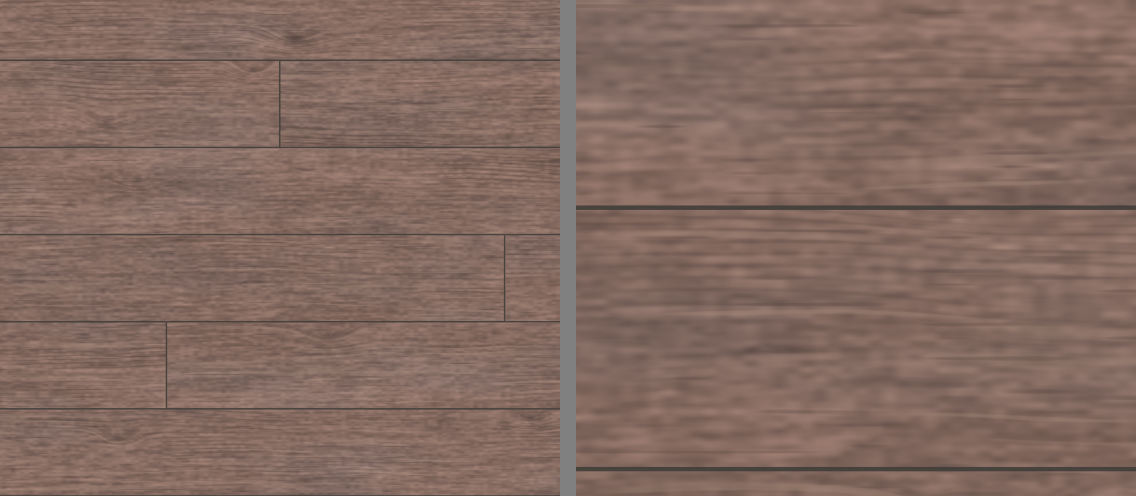
Left, the full canvas; right, a detail of the centre.
This texture is drawn by a WebGL 2 fragment shader. Its source:

```glsl
#version 300 es
precision highp float;
// Staggered planks of weathered brown wood with thin dark joints, grain and knots.

uniform vec2 u_resolution;
out vec4 outColor;

// Layout: PLANK_HEIGHT is a share of the canvas height, other lengths are in plank heights
const float PLANK_HEIGHT = 0.1757;
const float PLANK_LENGTH = 10.34;
const float FIRST_JOINT = 8.37;
const float ROW_SHIFT = 3.88;
const float JOINT_HALF_WIDTH = 0.0085;

// Grain
const float RING_COUNT = 20.0;
const float KNOT_SPACING = 2.1;
const float KNOT_CHANCE = 0.45;
const vec2 KNOT_RADIUS = vec2(0.34, 0.18);
const float KNOT_LIFT = 0.17;
const float STAIN = 0.21;
const float MOTTLE = 0.14;
const float STREAK = 0.13;
const float FIBRE = 0.15;

// Colours
const vec3 WOOD = vec3(0.541, 0.428, 0.386);
const vec3 GREY_WOOD = vec3(0.508, 0.421, 0.393);
const vec3 PALE_FIBRE = vec3(0.665, 0.550, 0.485);
const vec3 DARK_FIBRE = vec3(0.315, 0.255, 0.235);
const vec3 JOINT = vec3(0.255, 0.240, 0.225);

float hash(vec2 p) {
    vec3 q = fract(p.xyx * vec3(0.1031, 0.1030, 0.0973));
    q += dot(q, q.yzx + 33.33);
    return fract((q.x + q.y) * q.z);
}

float valueNoise(vec2 p) {
    vec2 i = floor(p), f = fract(p);
    f = f * f * (3.0 - 2.0 * f);
    return mix(mix(hash(i), hash(i + vec2(1, 0)), f.x),
               mix(hash(i + vec2(0, 1)), hash(i + vec2(1, 1)), f.x), f.y);
}

float layeredNoise(vec2 p) {
    float sum = 0.0, weight = 0.533;
    for (int i = 0; i < 4; i++) {
        sum += weight * valueNoise(p);
        p = p * 2.03 + 17.7;
        weight *= 0.5;
    }
    return sum;
}

// Slow bending of the grain along a plank
float grainWave(vec2 p, float seed) {
    float wave = 0.0, size = 0.03, rate = 0.9;
    for (int i = 0; i < 4; i++) {
        wave += size * sin(p.x * rate + p.y * 2.5 + seed * (6.0 + rate));
        rate *= 1.9;
        size *= 0.5;
    }
    return wave;
}

// One possible knot per cell: x = broad halo, y = dark core
vec2 knots(vec2 p, float seed) {
    vec2 result = vec2(0.0);
    float cell = floor(p.x / KNOT_SPACING);
    for (float i = -1.0; i <= 1.0; i++) {
        vec2 id = vec2(cell + i + 20.0, seed * 91.0);
        vec2 center = vec2((cell + i + hash(id + 3.1)) * KNOT_SPACING, hash(id + 7.7));
        float size = mix(0.6, 1.15, hash(id + 11.3));
        vec2 d = (p - center) / (KNOT_RADIUS * size);
        float r2 = dot(d, d);
        result += step(hash(id), KNOT_CHANCE) * vec2(exp(-r2), exp(-14.0 * r2));
    }
    return result;
}

vec3 woodColor(vec2 p, float seed) {
    vec2 s = p + vec2(seed * 53.0, seed * 29.0);
    vec2 knot = knots(p, seed);
    float height = p.y + grainWave(p, seed) + KNOT_LIFT * knot.x;
    vec2 g = vec2(s.x, height + seed * 29.0);

    // Broad stains, small mottling, long streaks and short fibres
    float stain = layeredNoise(g * vec2(0.5, 3.6)) - 0.5;
    float mottle = layeredNoise(s * vec2(6.0, 14.0) + 40.0) - 0.5;
    float streak = valueNoise(g * vec2(1.1, 31.0)) - 0.5;
    float fibre = valueNoise(s * vec2(7.0, 43.0)) + valueNoise(s * vec2(19.0, 38.0) + 31.0) - 1.0;
    float greyness = smoothstep(0.35, 0.75, layeredNoise(s * vec2(0.6, 1.8) + 9.0));

    vec3 color = mix(WOOD, GREY_WOOD, clamp(0.7 * greyness + 0.4 * (seed - 0.5), 0.0, 1.0));
    color *= 1.0 + STAIN * stain + MOTTLE * mottle + STREAK * streak + FIBRE * fibre;

    // Growth rings, clearer in patches and around knots
    float phase = RING_COUNT * height + 1.6 * valueNoise(g * vec2(0.7, 5.0));
    float ring = 0.5 + 0.5 * sin(6.2832 * phase);
    float clear = smoothstep(0.4, 0.65, layeredNoise(s * vec2(0.5, 1.9) + 71.0));
    clear = clamp(clear + 0.7 * knot.x, 0.0, 1.0) * (1.0 - smoothstep(0.3, 0.65, fwidth(phase)));
    clear *= 0.5 + valueNoise(g * vec2(2.0, 13.0) + 5.0);
    color = mix(color, DARK_FIBRE, 0.25 * clear * ring * ring * ring);

    // Pale threads, fine dark checks and knot cores
    float thread = smoothstep(0.7, 0.95, valueNoise(g * vec2(0.9, 33.0) + 13.0));
    float check = smoothstep(0.76, 0.98, valueNoise(s * vec2(3.0, 39.0) + 57.0));
    float grit = smoothstep(0.45, 0.75, valueNoise(s * vec2(9.0, 16.0)));
    color = mix(color, PALE_FIBRE, 0.34 * thread);
    color = mix(color, DARK_FIBRE, 0.3 * check);
    return mix(color, DARK_FIBRE, clamp(0.45 * knot.y + 0.28 * knot.x * grit, 0.0, 0.7));
}

void main() {
    float pixel = 1.0 / (u_resolution.y * PLANK_HEIGHT);
    vec2 p = gl_FragCoord.xy * pixel;

    // Find the plank and the place within it
    float row = floor(p.y);
    float along = p.x - FIRST_JOINT - ROW_SHIFT * row;
    float column = floor(along / PLANK_LENGTH);
    vec2 local = vec2(along - column * PLANK_LENGTH, p.y - row);
    float seed = hash(vec2(row + 4.0, column + 19.0));

    // Joints between planks
    vec2 edge = min(local, vec2(PLANK_LENGTH, 1.0) - local);
    float gap = min(edge.x, edge.y);
    float joint = 1.0 - smoothstep(JOINT_HALF_WIDTH - 0.6 * pixel, JOINT_HALF_WIDTH + 0.6 * pixel, gap);
    outColor = vec4(mix(woodColor(local, seed), JOINT, 0.9 * joint), 1.0);
}
```
